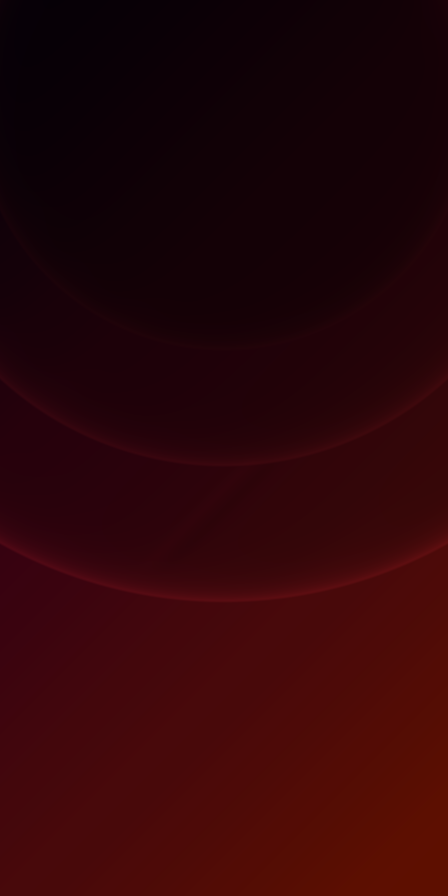
Write a Shadertoy shader that draws this background.

```glsl
// Dark crimson diagonal gradient with three stacked, rim-lit circular layers.

const vec3 INDIGO  = vec3(0.045, 0.000, 0.065);
const vec3 WINE    = vec3(0.215, 0.008, 0.062);
const vec3 CRIMSON = vec3(0.275, 0.032, 0.045);
const vec3 RUST    = vec3(0.365, 0.060, 0.000);
const vec3 RIM     = vec3(0.170, 0.030, 0.040);

// Sine-free hash of one value
float hash11(float n) {
    n = fract(n * 0.1031);
    n *= n + 33.33;
    return fract(n * (n + n));
}

// Smooth one-dimensional noise in the range 0..1
float noise1(float x) {
    float cell = floor(x);
    float f = fract(x);
    return mix(hash11(cell), hash11(cell + 1.0), f * f * (3.0 - 2.0 * f));
}

// Base ramp from the top left (0) to the bottom right (1)
vec3 diagonalRamp(float t) {
    vec3 color = mix(INDIGO, WINE, smoothstep(-0.05, 0.43, t));
    color = mix(color, CRIMSON, smoothstep(0.40, 0.67, t));
    return mix(color, RUST, smoothstep(0.62, 1.0, t));
}

// Soft line of the given half width
float streak(float position, float center, float halfWidth) {
    float d = (position - center) / halfWidth;
    return exp(-d * d);
}

// Darkens the inside of a disc and lights the inner side of its rim
vec3 addDisc(vec3 color, vec2 p, float centerY, float radius,
             float shade, float glow, float softness) {
    float depth = radius - length(p - vec2(0.5, centerY));
    float inside = smoothstep(-softness, softness, depth);
    float inner = max(depth, 0.0);
    float light = 0.72 * exp(-inner / 0.036) + 0.28 * exp(-inner / 0.009);
    return mix(color, color * shade + RIM * glow * light, inside);
}

void mainImage(out vec4 fragColor, in vec2 fragCoord) {
    // Canvas spans 1 by 2 units
    vec2 p = fragCoord / iResolution.xy * vec2(1.0, 2.0);
    float softness = max(0.004, 1.0 / iResolution.x);
    float diagonal = p.x - p.y + 2.0;

    // Gradient with faint diagonal bands
    vec3 color = diagonalRamp(diagonal / 3.0);
    color *= 0.98 + 0.04 * noise1(diagonal * 9.0);

    // Pale and dark streaks crossing the middle layer
    float streaks = streak(diagonal, 1.59, 0.018) - streak(diagonal, 1.64, 0.022);
    float band = smoothstep(0.70, 0.78, p.y) * (1.0 - smoothstep(0.94, 1.0, p.y));
    color *= 1.0 + 0.06 * streaks * band;

    // Layers from the largest to the smallest
    color = addDisc(color, p, 1.682, 1.025, 0.74, 1.05, softness);
    color = addDisc(color, p, 1.698, 0.738, 0.76, 0.66, softness);
    color = addDisc(color, p, 1.775, 0.556, 0.68, 0.32, softness);

    fragColor = vec4(color, 1.0);
}
```
